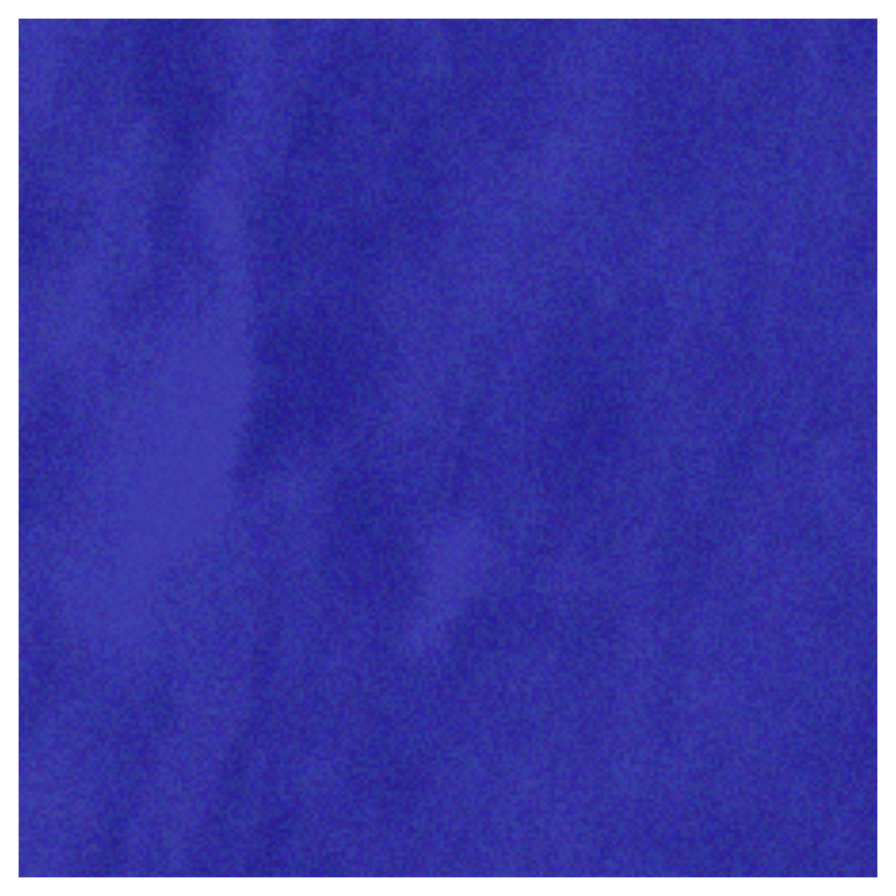
This texture is drawn by a three.js fragment shader. Its source:

```glsl
// Crumpled blue velvet with soft slanting folds and fine coloured nap, in a white margin.
varying vec2 vUv;

const vec3 SHADE = vec3(0.155, 0.145, 0.575);
const vec3 SHEEN = vec3(0.240, 0.235, 0.680);
const vec3 MARGIN_COLOUR = vec3(1.0);
const float MARGIN = 0.0208;

float hash(vec2 p) {
  vec3 q = fract(vec3(p.xyx) * 0.1031);
  q += dot(q, q.yzx + 33.33);
  return fract((q.x + q.y) * q.z);
}

float noise(vec2 p) {
  vec2 cell = floor(p);
  vec2 f = fract(p);
  f = f * f * (3.0 - 2.0 * f);
  float low = mix(hash(cell), hash(cell + vec2(1.0, 0.0)), f.x);
  float high = mix(hash(cell + vec2(0.0, 1.0)), hash(cell + vec2(1.0)), f.x);
  return mix(low, high, f.y);
}

// Layered noise centred on zero
float fbm(vec2 p) {
  float sum = 0.0;
  float amplitude = 0.5;
  for (int i = 0; i < 5; i++) {
    sum += amplitude * (noise(p) - 0.5);
    p = mat2(1.6, 0.8, -0.8, 1.6) * p + 17.3;
    amplitude *= 0.55;
  }
  return sum;
}

// Soft ridge of light along the segment from a to b
float fold(vec2 p, vec2 a, vec2 b, float width) {
  vec2 along = b - a;
  float t = clamp(dot(p - a, along) / dot(along, along), 0.0, 1.0);
  float d = length(p - a - along * t) / width;
  return exp(-d * d);
}

// Broad sweeps of raised and sunken cloth
float sweeps(vec2 p) {
  float lit = 0.40 * fold(p, vec2(0.26, 0.76), vec2(0.245, 0.46), 0.022);
  lit += 0.36 * fold(p, vec2(0.23, 0.44), vec2(0.15, 0.32), 0.055);
  lit += 0.20 * fold(p, vec2(0.20, 0.58), vec2(0.20, 0.44), 0.060);
  lit += 0.34 * fold(p, vec2(0.15, 0.88), vec2(0.08, 0.61), 0.018);
  lit += 0.22 * fold(p, vec2(0.28, 0.98), vec2(0.27, 0.78), 0.028);
  lit += 0.36 * fold(p, vec2(0.51, 0.38), vec2(0.48, 0.29), 0.034);
  float sunk = 0.24 * fold(p, vec2(0.34, 0.62), vec2(0.42, 0.42), 0.050);
  sunk += 0.30 * fold(p, vec2(0.29, 0.54), vec2(0.27, 0.46), 0.022);
  sunk += 0.20 * fold(p, vec2(0.54, 0.29), vec2(0.66, 0.29), 0.035);
  sunk += 0.18 * fold(p, vec2(0.68, 0.60), vec2(0.66, 0.42), 0.040);
  return lit - sunk;
}

// Narrow creases that run down and lean to the left
float creases(vec2 p) {
  float across = p.x - 0.22 * p.y + 0.05 * noise(p * 5.0);
  float fine = noise(vec2(across * 34.0, p.y * 4.5)) - 0.5;
  float wide = noise(vec2(across * 15.0 + 9.0, p.y * 3.0)) - 0.5;
  float strength = mix(0.30, 0.07, smoothstep(0.20, 0.75, p.x));
  return strength * (fine + wide);
}

float clothTone(vec2 p) {
  vec2 bend = vec2(fbm(p * 9.0 + 3.0), fbm(p * 9.0 + 41.0));
  vec2 q = p + 0.06 * bend;
  float mottle = 0.55 * fbm(vec2(q.x * 6.0 - q.y, q.y * 3.5) + 5.0);
  float brushed = 0.38 * fbm(vec2(q.x * 30.0 - q.y * 6.0, q.y * 15.0));
  return 0.40 + sweeps(q) + creases(q) + mottle + brushed;
}

// Fine nap that drifts between teal and violet
vec3 nap(vec2 p) {
  float green = noise(p * 235.0) - 0.5;
  float blue = noise(p * 220.0 + 71.0) - 0.5;
  float red = noise(p * 210.0 + 139.0) - 0.5;
  return vec3(0.055 * red, 0.105 * green, 0.085 * blue);
}

float insideSquare(vec2 p, float margin, float blur) {
  vec2 edge = min(p, 1.0 - p);
  return smoothstep(margin - blur, margin + blur, min(edge.x, edge.y));
}

void main() {
  float tone = clothTone(vUv) + 0.20 * (noise(vUv * 190.0 + 23.0) - 0.5);
  float napStrength = 1.0 - 0.55 * smoothstep(0.60, 0.95, tone);
  vec3 velvet = mix(SHADE, SHEEN, smoothstep(-0.05, 0.95, tone));
  velvet += napStrength * nap(vUv);
  float inside = insideSquare(vUv, MARGIN, 0.001);
  gl_FragColor = vec4(mix(MARGIN_COLOUR, velvet, inside), 1.0);
}
```
